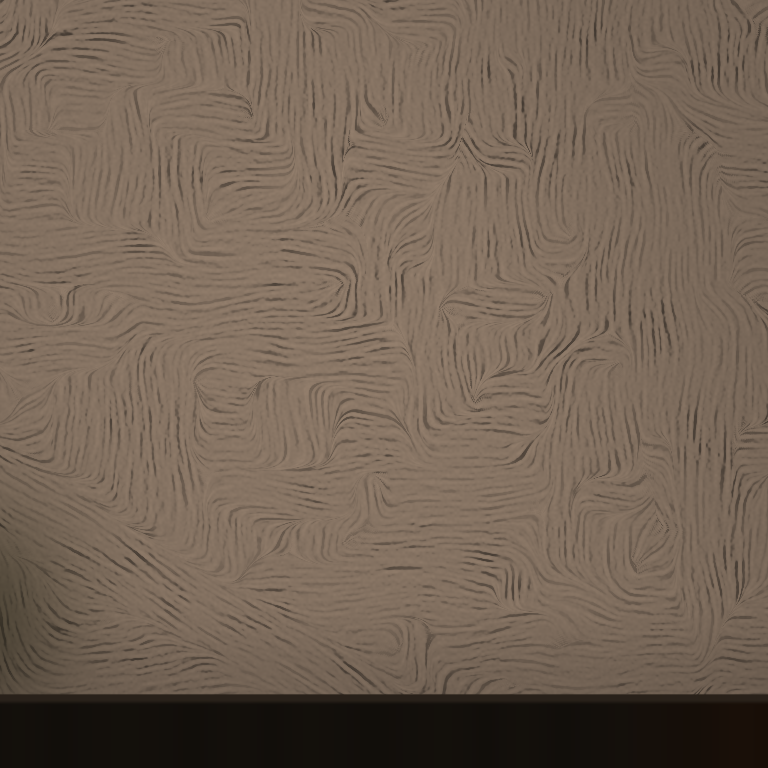
Reproduce this texture procedurally as a WebGL 1 fragment shader.

```glsl
precision highp float;
// Combed plaster wall above a dark ledge. Fine grooves come from averaging
// ridged noise along a flow field whose patches turn between level and
// upright; a diagonal sweep crosses the lower left, with soft shading on top.
uniform vec2 u_resolution;

const float HALF_PI = 1.5708;
const float LEDGE_TOP = 0.096;
const float GROOVE_FREQ = 250.0;
const float GROOVE_GAP = 0.0042;
const float STEP_LENGTH = 0.0028;
const int STEPS = 8;

float hash(vec2 p) {
  vec3 q = fract(vec3(p.xyx) * 0.1031);
  q += dot(q, q.yzx + 33.33);
  return fract((q.x + q.y) * q.z);
}

float valueNoise(vec2 p) {
  vec2 cell = floor(p);
  vec2 f = fract(p);
  f = f * f * (3.0 - 2.0 * f);
  float low = mix(hash(cell), hash(cell + vec2(1.0, 0.0)), f.x);
  float high = mix(hash(cell + vec2(0.0, 1.0)), hash(cell + 1.0), f.x);
  return mix(low, high, f.y);
}

// Soft elliptical spot, 1 at its centre.
float spot(vec2 p, vec2 centre, vec2 radius) {
  vec2 q = (p - centre) / radius;
  return exp(-dot(q, q));
}

// Signed distance from the middle of the diagonal sweep.
float sweepDistance(vec2 p) {
  return dot(p - vec2(0.0, 0.365), vec2(0.514, 0.857));
}

// Positive where grooves stand upright, negative where they lie level.
float uprightBias(vec2 p) {
  float bias = 0.45 * spot(p, vec2(0.86, 0.50), vec2(0.13, 0.26));
  bias += 0.35 * spot(p, vec2(0.72, 0.86), vec2(0.10, 0.16));
  bias += 0.40 * spot(p, vec2(0.40, 0.86), vec2(0.07, 0.15));
  bias += 0.35 * spot(p, vec2(0.22, 0.43), vec2(0.10, 0.07));
  bias += 0.30 * spot(p, vec2(0.55, 0.67), vec2(0.07, 0.10));
  bias -= 0.40 * spot(p, vec2(0.18, 0.62), vec2(0.18, 0.06));
  bias -= 0.40 * spot(p, vec2(0.48, 0.53), vec2(0.16, 0.05));
  bias -= 0.40 * spot(p, vec2(0.68, 0.45), vec2(0.14, 0.06));
  bias -= 0.35 * spot(p, vec2(0.54, 0.26), vec2(0.18, 0.05));
  bias -= 0.40 * spot(p, vec2(0.82, 0.16), vec2(0.25, 0.05));
  return bias;
}

float flowAngle(vec2 p) {
  float patches = valueNoise(p * 16.0 + 7.3) + uprightBias(p);
  float side = valueNoise(p * 9.0 + 41.0) < 0.5 ? -1.0 : 1.0;
  float angle = side * HALF_PI * smoothstep(0.36, 0.68, patches);
  angle += 0.11 * sin(p.x * 31.0 + 2.0 * sin(p.y * 17.0));
  angle += 0.10 * sin(p.y * 37.0 + 2.0 * sin(p.x * 13.0));

  // Grooves below the sweep curl from upright to level.
  float d = sweepDistance(p);
  float curl = smoothstep(0.03, 0.17, p.x + 0.5 * (0.24 - p.y));
  float corner = mix(-1.4, 0.15, curl);
  angle = mix(corner, angle, smoothstep(-0.09, -0.04, d));
  float sweep = 1.0 - smoothstep(0.035, 0.075, abs(d));
  return mix(angle, -0.56 + 0.08 * sin(p.x * 24.0), sweep);
}

vec2 flowDirection(vec2 p) {
  float a = flowAngle(p);
  return vec2(cos(a), sin(a));
}

// Noise minus its neighbours across the flow, which spaces grooves evenly.
float ridgedNoise(vec2 p, vec2 dir) {
  vec2 across = vec2(-dir.y, dir.x) * GROOVE_GAP;
  float beside = valueNoise((p + across) * GROOVE_FREQ);
  beside += valueNoise((p - across) * GROOVE_FREQ);
  return valueNoise(p * GROOVE_FREQ) - 0.5 * beside;
}

// Sum of ridged noise met while walking along the flow from p.
float walkFlow(vec2 p, vec2 heading) {
  float sum = 0.0;
  for (int i = 0; i < STEPS; i++) {
    vec2 dir = flowDirection(p);
    heading = dot(dir, heading) < 0.0 ? -dir : dir;
    p += heading * STEP_LENGTH;
    sum += ridgedNoise(p, heading);
  }
  return sum;
}

float grooveHeight(vec2 p) {
  vec2 dir = flowDirection(p);
  float sum = walkFlow(p, dir) + walkFlow(p, -dir);
  return sum / (2.0 * float(STEPS));
}

vec3 wallColor(vec2 p) {
  // Broad light, dimmer at the borders and in the lower left.
  float light = 0.89 + 0.12 * spot(p, vec2(0.44, 0.58), vec2(0.55, 0.52));
  light -= 0.06 * smoothstep(0.8, 1.25, p.x + 0.4 * p.y);
  light *= mix(0.89, 1.0, smoothstep(LEDGE_TOP, 0.23, p.y));
  vec3 color = vec3(0.535, 0.460, 0.394) * light;
  float shade = spot(p, vec2(-0.03, 0.20), vec2(0.12, 0.14));
  color *= mix(vec3(1.0), vec3(0.60, 0.62, 0.57), shade);

  // Continuous fine grooves with darker creases in scattered patches.
  float height = grooveHeight(p);
  float patchiness = valueNoise(p * 22.0 + 19.0);
  float depth = mix(0.05, 0.40, patchiness * patchiness);
  float crease = smoothstep(0.03, 0.16, -height);
  float relief = clamp(height, -0.15, 0.15) * mix(0.25, 0.50, patchiness);
  float grain = valueNoise(p * 310.0) - 0.5;
  return color * (1.0 - depth * crease + relief + 0.04 * grain);
}

vec3 ledgeColor(vec2 p) {
  vec3 color = mix(vec3(0.074, 0.060, 0.044), vec3(0.098, 0.058, 0.030), smoothstep(0.75, 1.0, p.x));
  color *= 0.97 + 0.05 * sin(p.x * 48.0 + sin(p.x * 19.0));
  float lip = smoothstep(0.082, 0.089, p.y);
  return mix(color, vec3(0.16, 0.13, 0.10), lip);
}

void main() {
  vec2 p = gl_FragCoord.xy / u_resolution;
  float edge = 1.0 / u_resolution.y;
  float wall = smoothstep(LEDGE_TOP - edge, LEDGE_TOP + edge, p.y);
  gl_FragColor = vec4(mix(ledgeColor(p), wallColor(p), wall), 1.0);
}
```
